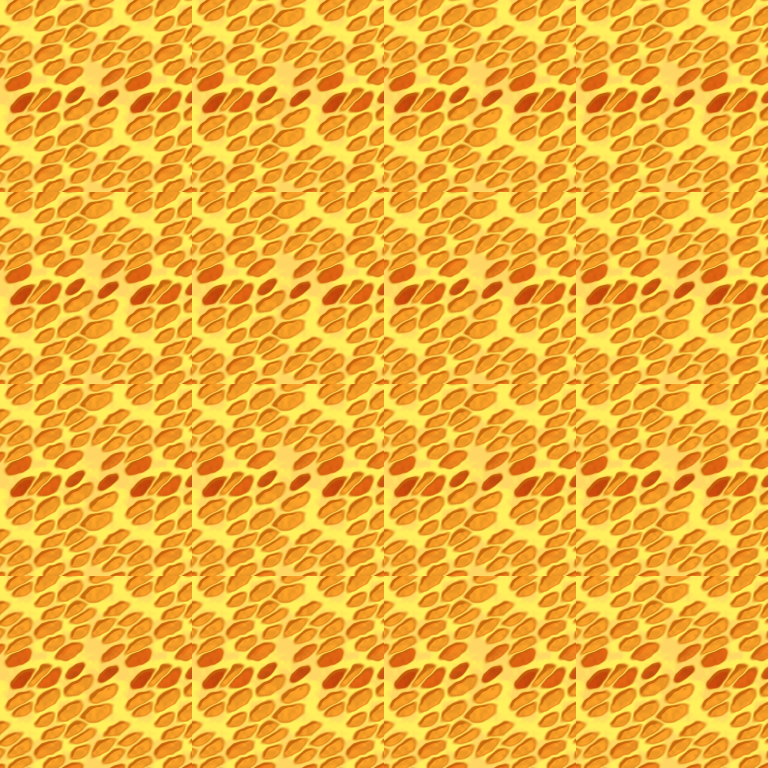
This pattern is drawn by a WebGL 1 fragment shader. Its source:

```glsl
precision highp float;
// Repeating golden web of slanted, oval amber pits, four tiles across and down.

uniform vec2 u_resolution;

const float TILES = 4.0;              // tiles per canvas side
const float CROP = 1.6;               // swatch lengths shown inside one tile
const vec2 LATTICE = vec2(4.0, 7.0);  // pits per swatch
const float SLANT = 3.0;              // rows climbed across one swatch

float hash(vec2 p) {
  return fract(sin(dot(p, vec2(127.1, 311.7))) * 43758.5453);
}

vec2 hash2(vec2 p) {
  return vec2(hash(p), hash(p + 37.4));
}

// Value noise that wraps over the unit square.
float wrappedNoise(vec2 p, vec2 period, float seed) {
  vec2 g = p * period;
  vec2 i = floor(g);
  vec2 f = fract(g);
  f = f * f * (3.0 - 2.0 * f);
  vec2 a = mod(i, period) + seed;
  vec2 b = mod(i + 1.0, period) + seed;
  return mix(mix(hash(a), hash(vec2(b.x, a.y)), f.x),
             mix(hash(vec2(a.x, b.y)), hash(b), f.x), f.y);
}

// Slanted lattice index folded back into one swatch.
vec2 wrapCell(vec2 cell) {
  float turns = floor(cell.x / LATTICE.x);
  return vec2(cell.x - turns * LATTICE.x, mod(cell.y + turns * SLANT, LATTICE.y));
}

vec2 site(vec2 cell) {
  return cell + 0.5 + 0.8 * (hash2(wrapCell(cell) + 5.0) - 0.5);
}

// Nearest lattice cell to q.
vec2 nearestCell(vec2 q) {
  vec2 base = floor(q);
  vec2 best = base;
  float bestDist = 9.0;
  for (int j = -1; j <= 1; j++) {
    for (int i = -1; i <= 1; i++) {
      vec2 cell = base + vec2(float(i), float(j));
      vec2 v = site(cell) - q;
      float d = dot(v, v);
      if (d < bestDist) {
        bestDist = d;
        best = cell;
      }
    }
  }
  return best;
}

// Depth inside a pit: an oval blended with the borders of its cell.
float pitDepth(vec2 q, vec2 cell, vec2 id, float sharpness) {
  vec2 a = site(cell) - q;
  vec2 oval = vec2(a.x * mix(0.8, 1.15, hash(id + 47.2)), a.y);
  oval.y += 0.5 * (hash(id + 83.5) - 0.5) * a.x;
  float radius = mix(0.36, 0.66, hash(id + 29.6));
  float sum = exp(-sharpness * (radius - length(oval)));
  for (int j = -2; j <= 2; j++) {
    for (int i = -2; i <= 2; i++) {
      vec2 b = site(cell + vec2(float(i), float(j))) - q;
      vec2 gap = b - a;
      if (dot(gap, gap) > 0.0001) {
        sum += exp(-sharpness * (dot(0.5 * (a + b), normalize(gap)) - 0.05));
      }
    }
  }
  return -log(sum) / sharpness;
}

vec3 webColor(float depth, float mottle) {
  vec3 c = mix(vec3(1.0, 0.94, 0.36), vec3(1.0, 0.84, 0.39), smoothstep(0.3, 0.65, mottle));
  return mix(c, vec3(0.95, 0.72, 0.25), smoothstep(-0.10, 0.0, depth));
}

// Slanting light: shade is positive toward the upper left, heat reddens the pit.
vec3 pitColor(vec2 id, float depth, float shade, float grain, float heat) {
  float tone = 0.75 * hash(id + 11.3) + 0.35 - 0.5 * heat - 0.6 * shade;
  vec3 c = mix(vec3(0.86, 0.38, 0.07), vec3(0.95, 0.61, 0.15), smoothstep(0.0, 0.5, tone));
  c = mix(c, vec3(0.97, 0.36, 0.11), 0.9 * step(0.88, hash(id + 23.9)));
  c = mix(c, vec3(0.74, 0.25, 0.04), 0.8 * step(0.6, heat * hash(id + 61.7) + 0.15));
  c *= 0.95 + 0.12 * grain;
  float rim = 1.0 - smoothstep(0.0, 0.10, depth - 0.4 * shade);
  return mix(c, vec3(0.75, 0.39, 0.04), rim * mix(0.35, 0.85, smoothstep(0.0, 0.2, shade)));
}

void main() {
  vec2 uv = gl_FragCoord.xy / u_resolution;
  vec2 tile = fract(uv * TILES);
  vec2 swatch = fract(vec2(tile.x, tile.y - 1.0) * CROP);

  // Ragged outlines.
  vec2 wobble = vec2(wrappedNoise(swatch, vec2(20.0), 3.0),
                     wrappedNoise(swatch, vec2(20.0), 71.0)) - 0.5;
  vec2 p = swatch + 0.016 * wobble;
  vec2 q = vec2(p.x * LATTICE.x, p.y * LATTICE.y - p.x * SLANT);

  vec2 cell = nearestCell(q);
  vec2 id = wrapCell(cell);
  vec2 center = site(cell);
  vec2 offset = q - center;
  float depth = pitDepth(q, cell, id, 14.0);

  // One warm band crosses the swatch.
  float height = fract((center.y + center.x * SLANT / LATTICE.x) / LATTICE.y);
  float heat = 1.0 - smoothstep(0.10, 0.22, abs(height - 0.2));
  float mottle = wrappedNoise(swatch, vec2(9.0, 12.0), 19.0);
  float grain = wrappedNoise(swatch, vec2(32.0), 43.0);
  float shade = clamp(offset.y - 0.5 * offset.x, 0.0, 0.5);

  vec3 web = webColor(depth, mix(mottle, grain, 0.2));
  vec3 pit = pitColor(id, depth, shade, grain, heat);
  gl_FragColor = vec4(mix(web, pit, smoothstep(-0.045, 0.045, depth)), 1.0);
}
```
